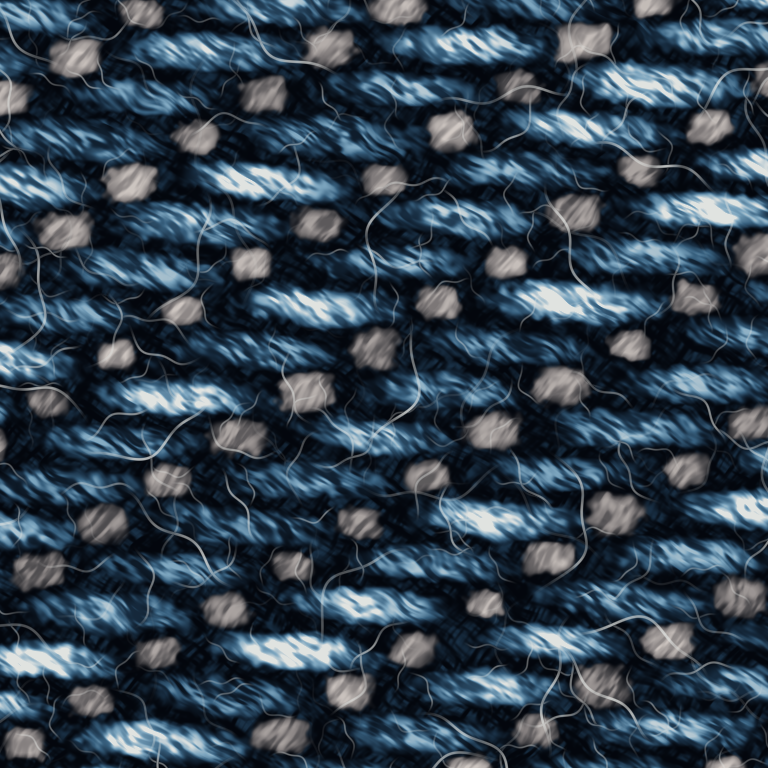
Write a Shadertoy shader that draws this texture.

```glsl
// Coarse twill cloth: slanted blue yarn floats alternate with small grey knots,
// three repeats across and eighteen rows down, each row shifted sideways.
// Yarns are soft domes shaded by stretched noise; loose curved hairs lie on top.

const float PERIOD = 0.3333;          // width of one repeat
const float ROW    = 0.0559;          // height of one row
const float SHIFT  = 0.2625;          // sideways step per row, in repeats
const float TILT   = 0.027;           // slight slope of the rows
const vec2  ORIGIN = vec2(0.186, 0.0156);
const vec2  FLOAT_HALF = vec2(0.121, 0.0275);
const vec2  KNOT_HALF  = vec2(0.037, 0.0265);

const vec3 INK   = vec3(0.012, 0.025, 0.05);
const vec3 NAVY  = vec3(0.09, 0.175, 0.255);
const vec3 BLUE  = vec3(0.22, 0.38, 0.50);
const vec3 SKY   = vec3(0.49, 0.65, 0.75);
const vec3 PALE  = vec3(0.88, 0.89, 0.88);
const vec3 STONE = vec3(0.50, 0.48, 0.48);
const vec3 CHALK = vec3(0.82, 0.79, 0.77);

float hash(vec2 p) {
    vec3 q = fract(p.xyx * 0.1031);
    q += dot(q, q.yzx + 33.33);
    return fract((q.x + q.y) * q.z);
}

vec2 hash2(vec2 p) { return vec2(hash(p), hash(p + 57.7)); }

float noise(vec2 p) {
    vec2 i = floor(p), f = fract(p);
    f = f * f * (3.0 - 2.0 * f);
    return mix(mix(hash(i), hash(i + vec2(1, 0)), f.x),
               mix(hash(i + vec2(0, 1)), hash(i + vec2(1, 1)), f.x), f.y);
}

vec2 rotate(vec2 p, float a) {
    float c = cos(a), s = sin(a);
    return vec2(c * p.x + s * p.y, c * p.y - s * p.x);
}

// Streaks running along the given angle, from 0 to 1
float fibre(vec2 p, float angle) {
    p += 0.012 * vec2(noise(p * 28.0), noise(p * 28.0 + 9.0));
    vec2 q = rotate(p, angle);
    float f = 0.6 * noise(q * vec2(38, 150)) + 0.4 * noise(q * vec2(75, 270) + 31.0);
    return smoothstep(0.2, 0.8, f);
}

vec3 blueRamp(float t) {
    t = clamp(t, 0.0, 1.0) * 4.0;
    vec3 c = mix(INK, NAVY, min(t, 1.0));
    c = mix(c, BLUE, clamp(t - 1.0, 0.0, 1.0));
    c = mix(c, SKY, clamp(t - 2.0, 0.0, 1.0));
    return mix(c, PALE, clamp(t - 3.0, 0.0, 1.0));
}

vec3 greyRamp(float t) {
    return mix(mix(INK, STONE, clamp(t * 2.0, 0.0, 1.0)), CHALK, clamp(t * 2.0 - 1.0, 0.0, 1.0));
}

// Rounded box measure: 0 at the centre, 1 on the rim
float rim(vec2 d, float power) {
    d = pow(abs(d), vec2(power));
    return pow(d.x + d.y, 1.0 / power);
}

// One loose curved hair per cell, checked with its neighbours
float hairs(vec2 p, float size, float seed, float width, float px) {
    vec2 g = p / size, cell = floor(g);
    float cover = 0.0;
    for (int j = -1; j <= 1; j++)
    for (int i = -1; i <= 1; i++) {
        vec2 c = cell + vec2(i, j);
        vec2 place = hash2(c + seed), form = hash2(c + seed + 17.3);
        vec2 d = rotate(g - c - place, 6.2832 * form.x);
        float bend = 2.0 * form.y - 1.0, phase = 40.0 * place.x;
        float curve = bend * d.x * d.x + 0.05 * sin(9.0 * d.x + phase);
        float slope = 2.0 * bend * d.x + 0.45 * cos(9.0 * d.x + phase);
        float dist = abs(d.y - curve) * size / sqrt(1.0 + slope * slope);
        float line = 1.0 - smoothstep(width - px, width + px, dist);
        float ends = 1.0 - smoothstep(0.3, 0.65, abs(d.x));
        cover = max(cover, line * ends * smoothstep(0.25, 0.85, hash(c + seed + 5.1)));
    }
    return cover * (0.35 + 0.65 * noise(p * 45.0 + seed));
}

void mainImage(out vec4 fragColor, in vec2 fragCoord) {
    vec2 p = fragCoord / iResolution.xy;
    p.y = 1.0 - p.y;
    float px = 0.8 / iResolution.y;
    vec2 w = p + 0.012 * (vec2(noise(p * 14.0), noise(p * 14.0 + 40.0)) - 0.5);
    float twist = fibre(p, 0.6), cross = fibre(p + 3.0, -0.9);
    float fray = noise(p * 90.0) - 0.5;

    // Dim fuzz in the gaps
    vec3 color = blueRamp(0.27 * twist * cross);

    // Floats and knots of the nearest rows
    float v = (w.y + TILT * (w.x - ORIGIN.x) - ORIGIN.y) / ROW;
    for (int k = -1; k <= 1; k++) {
        float row = floor(v + 0.5) + float(k);
        float u = (w.x - ORIGIN.x) / PERIOD + SHIFT * row;
        float y = (v - row) * ROW;

        vec2 id = vec2(floor(u), row);
        vec2 vary = hash2(id + 3.0);
        vec2 d = vec2((fract(u) - 0.54) * PERIOD, y);
        d.y -= 0.085 * d.x;
        float s = rim(d / (FLOAT_HALF * (0.9 + 0.16 * vary.x)), 2.3) + 0.3 * fray;
        float dome = clamp(1.15 - s * s, 0.0, 1.0);
        float glow = exp(-pow((d.x + 0.06 * (vary.x - 0.3)) / 0.055, 2.0)) * vary.y * vary.y;
        float tone = dome * (0.16 + 0.22 * vary.y + 0.62 * twist + 0.45 * glow) - 0.04;
        color = mix(color, blueRamp(tone), 1.0 - smoothstep(0.8, 1.1, s));

        id = vec2(floor(u + 0.5), row + 71.0);
        vary = hash2(id);
        d = vec2((u - id.x) * PERIOD, y);
        s = rim(d / (KNOT_HALF * (0.75 + 0.3 * vary.x)), 3.0) + 0.35 * fray;
        tone = clamp(1.2 - s * s, 0.0, 1.0) * (0.25 + 0.35 * vary.y + 0.4 * cross);
        color = mix(color, greyRamp(tone), 1.0 - smoothstep(0.8, 1.1, s));
    }

    // Loose hairs in three sizes
    float fuzz = max(0.6 * hairs(p, 0.05, 11.0, 0.0011, px),
                 max(0.8 * hairs(p, 0.085, 23.0, 0.0014, px), hairs(p, 0.15, 47.0, 0.0017, px)));
    fragColor = vec4(mix(color, PALE, 0.85 * fuzz), 1.0);
}
```
